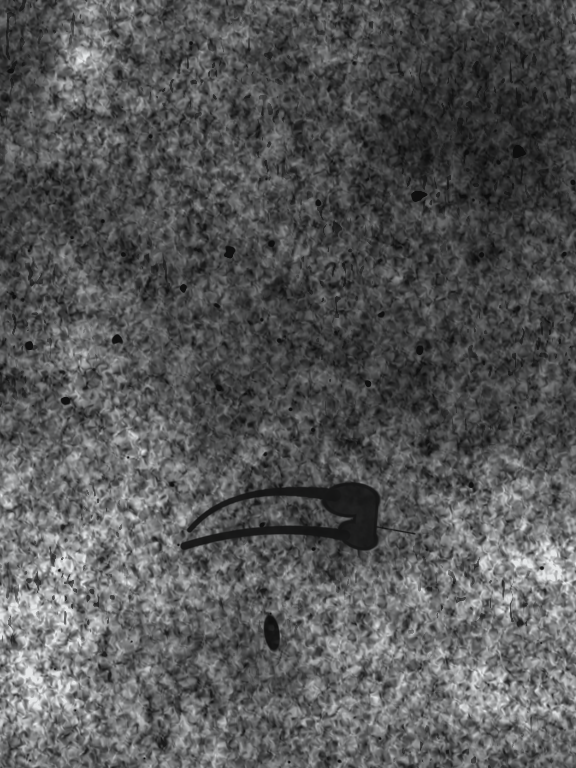
Write a Shadertoy shader that draws this texture.

```glsl
// Weathered grey concrete with pits and stains, and folded dark sunglasses lying on it.

const vec3 COOL_GREY = vec3(0.992, 1.0, 1.006);
const float FRAME_TONE = 0.085;
const float LENS_TONE = 0.105;
const float PIT_TONE = 0.05;

float hash(vec2 p) {
    vec3 q = fract(p.xyx * vec3(0.1031, 0.1030, 0.0973));
    q += dot(q, q.yzx + 33.33);
    return fract((q.x + q.y) * q.z);
}

// Smooth value noise, centred on zero.
float noise(vec2 p) {
    vec2 i = floor(p), f = fract(p);
    f = f * f * (3.0 - 2.0 * f);
    float low = mix(hash(i), hash(i + vec2(1, 0)), f.x);
    float high = mix(hash(i + vec2(0, 1)), hash(i + vec2(1, 1)), f.x);
    return mix(low, high, f.y) - 0.5;
}

vec2 turn(vec2 p, float angle) {
    float c = cos(angle), s = sin(angle);
    return mat2(c, -s, s, c) * p;
}

float fbm(vec2 p) {
    float sum = 0.0, weight = 1.0;
    for (int i = 0; i < 4; i++) {
        sum += weight * noise(p);
        p = 2.0 * turn(p, 0.64) + 17.3;
        weight *= 0.6;
    }
    return sum;
}

float blob(vec2 p, vec2 centre, vec2 radii) {
    vec2 q = (p - centre) / radii;
    return exp(-dot(q, q));
}

float cover(float dist, float blur) {
    return 1.0 - smoothstep(-blur, blur, dist);
}

float ellipse(vec2 p, vec2 centre, vec2 radii, float angle) {
    return (length(turn(p - centre, angle) / radii) - 1.0) * min(radii.x, radii.y);
}

float segment(vec2 p, vec2 a, vec2 b) {
    vec2 ab = b - a;
    return length(p - a - ab * clamp(dot(p - a, ab) / dot(ab, ab), 0.0, 1.0));
}

// Quadratic curve whose half width runs from w.x to w.y.
float curve(vec2 p, vec2 a, vec2 b, vec2 c, vec2 w) {
    float dist = 1.0;
    vec2 last = a;
    for (int i = 1; i <= 16; i++) {
        float t = float(i) / 16.0;
        vec2 next = mix(mix(a, b, t), mix(b, c, t), t);
        dist = min(dist, segment(p, last, next) - mix(w.x, w.y, t * t * t));
        last = next;
    }
    return dist;
}

// Large areas of light and stain, as log brightness.
float broadTone(vec2 p) {
    float tone = 0.50 * (1.0 - smoothstep(0.22, 0.5, p.y));
    tone += 0.32 * blob(p, vec2(0.03, 0.15), vec2(0.12, 0.14));
    tone += 0.25 * blob(p, vec2(0.70, 0.26), vec2(0.13, 0.12));
    tone += 0.32 * blob(p, vec2(0.14, 0.47), vec2(0.20, 0.17));
    tone -= 0.60 * blob(p, vec2(0.60, 0.83), vec2(0.13, 0.15));
    tone -= 0.38 * blob(p, vec2(0.42, 0.55), vec2(0.22, 0.12));
    tone -= 0.50 * blob(p, vec2(0.28, 0.15), vec2(0.10, 0.07));
    tone -= 0.40 * blob(p, vec2(0.52, 0.00), vec2(0.12, 0.05));
    tone -= 0.40 * blob(p, vec2(0.43, 0.30), vec2(0.13, 0.05));
    tone -= 0.30 * blob(p, vec2(0.00, 0.95), vec2(0.08, 0.20));
    float band = smoothstep(0.065, 0.085, p.x) * (1.0 - smoothstep(0.11, 0.22, p.x));
    return -1.2 + 0.82 * (tone + 0.5 * band * smoothstep(0.77, 0.90, p.y));
}

// Octaves turned against each other hide the noise lattice.
float grain(vec2 p) {
    vec2 q = p + 0.004 * vec2(noise(p * 130.0), noise(p * 130.0 + 60.0));
    float sum = 0.62 * noise(turn(q, 0.3) * vec2(330, 270));
    sum += 0.75 * noise(turn(q, -0.4) * vec2(190, 150) + 7.0);
    sum += 0.60 * noise(turn(q, 0.7) * vec2(100, 85) + 13.0);
    return sum + 0.40 * noise(turn(q, -0.2) * vec2(48, 38) + 3.0);
}

// Scattered ragged holes, one candidate per cell.
float holes(vec2 p, float size, float share, float blur) {
    vec2 cell = floor(p / size);
    vec2 centre = (cell + 0.25 + 0.5 * vec2(hash(cell + 11.0), hash(cell + 29.0))) * size;
    float radius = size * mix(0.04, 0.13, pow(hash(cell + 47.0), 2.0));
    float dist = length(p - centre) - radius + radius * 1.5 * noise(p * 150.0);
    return cover(dist, blur) * step(hash(cell + 71.0), share);
}

void mainImage(out vec4 fragColor, in vec2 fragCoord) {
    vec2 p = fragCoord / iResolution.y;
    float pixel = 1.0 / iResolution.y;

    // Concrete: stains, mottling and fine grain.
    vec2 warped = p + 0.03 * vec2(fbm(p * 12.0), fbm(p * 12.0 + 40.0));
    float tone = exp(broadTone(warped) + 0.34 * fbm(p * 11.0)) * max(1.0 + grain(p), 0.25);
    float crack = abs(p.y - 0.07 - 0.22 * (p.x - 0.4) - 0.03 * fbm(p * 18.0));
    tone += 0.12 * cover(crack, 0.004) * smoothstep(0.38, 0.45, p.x) * (1.0 - smoothstep(0.58, 0.65, p.x));

    // Short upright scratches and holes.
    vec2 bent = p + 0.006 * vec2(noise(p * 90.0), noise(p * 90.0 + 20.0));
    float scratch = smoothstep(0.27, 0.37, noise(bent * vec2(210, 95) + 90.0)) * smoothstep(-0.1, 0.5, fbm(p * 9.0 + 5.0));
    float zone = smoothstep(0.42, 0.48, p.y) * (1.0 - smoothstep(0.78, 0.86, p.y));
    float pits = max(holes(p, 0.065, 0.3 * zone, pixel), holes(p + 0.3, 0.03, 0.05, pixel));
    tone = mix(tone, PIT_TONE, max(0.6 * scratch, 0.95 * pits));

    // Beetle and twig.
    float debris = min(ellipse(p, vec2(0.354, 0.176), vec2(0.010, 0.024), 0.15), segment(p, vec2(0.49, 0.314), vec2(0.54, 0.305)) - 0.0008);
    tone = mix(tone, PIT_TONE + 0.06 * smoothstep(0.1, 0.4, noise(p * 110.0)), 0.92 * cover(debris, pixel));

    // Sunglasses: two lenses, hinge side and curved arms.
    float lens = min(ellipse(p, vec2(0.457, 0.349), vec2(0.035, 0.021), 0.0), ellipse(p, vec2(0.466, 0.303), vec2(0.025, 0.016), -0.4));
    lens = min(lens, segment(p, vec2(0.477, 0.343), vec2(0.474, 0.306)) - 0.014);
    float arms = min(curve(p, vec2(0.247, 0.310), vec2(0.302, 0.376), vec2(0.436, 0.355), vec2(0.0034, 0.008)),
                     curve(p, vec2(0.240, 0.289), vec2(0.346, 0.322), vec2(0.449, 0.303), vec2(0.0050, 0.007)));
    float frame = min(arms, abs(lens) - 0.002);
    tone *= 1.0 - 0.3 * cover(min(lens, frame), 0.015);
    tone = mix(tone, LENS_TONE + 0.03 * fbm(p * 60.0), 0.93 * cover(lens, pixel));
    tone = mix(tone, FRAME_TONE + 0.02 * noise(p * 120.0), 0.96 * cover(frame, pixel));

    fragColor = vec4(clamp(tone, 0.03, 0.9) * COOL_GREY, 1.0);
}
```
